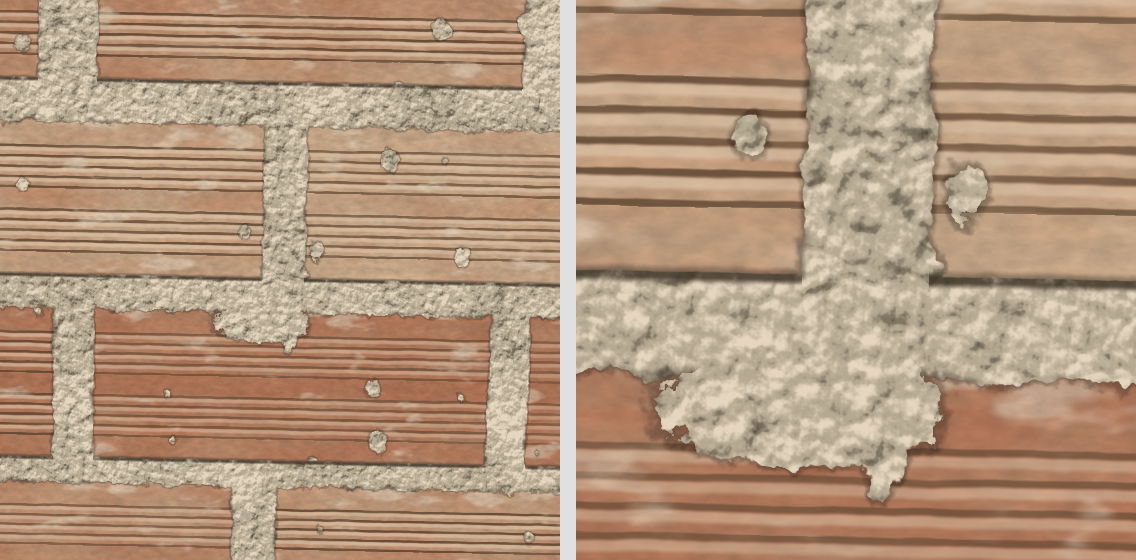
Left: the whole. Right: its middle third, enlarged.
Reproduce this texture procedurally as a Shadertoy shader.

```glsl
// Weathered wall of ribbed hollow clay bricks bedded in thick, crumbly mortar.

// Layout, in canvas units, measured downward from the top edge
const int ROWS = 4;
const float FIRST_BOTTOM = 0.147;                     // lower edge of the top row
const float TILT = 0.021;                             // slope of the courses
const float LEAN = 0.045;                             // lean of joints on the right
const vec4 JOINT_X = vec4(0.122, 0.509, 0.131, 0.452); // first joint of each row
const vec4 JOINT_HALF = vec4(0.053, 0.038, 0.036, 0.039);
const vec4 REDNESS = vec4(0.48, 0.10, 0.86, 0.42);    // clay tone of each row

// Ribs, as fractions of the brick height
const float RIB_START = 0.15, RIB_BAND = 0.27, RIB_REPEAT = 0.42, RIB_COUNT = 4.0;

// Colours
const vec3 CLAY_TAN = vec3(0.76, 0.64, 0.52);
const vec3 CLAY_RED = vec3(0.66, 0.44, 0.33);
const vec3 RIB_LIGHT = vec3(0.89, 0.80, 0.69);
const vec3 GROOVE = vec3(0.37, 0.27, 0.19);
const vec3 MORTAR = vec3(0.71, 0.66, 0.57);
const vec3 MORTAR_LIGHT = vec3(0.90, 0.84, 0.75);
const vec3 MORTAR_SHADE = vec3(0.50, 0.46, 0.39);
const vec3 CREVICE = vec3(0.25, 0.21, 0.16);

vec2 hash2(vec2 p) {
    vec3 a = fract(p.xyx * vec3(0.1031, 0.1030, 0.0973));
    a += dot(a, a.yzx + 33.33);
    return fract((a.xx + a.yz) * a.zy);
}

float corner(vec2 cell, vec2 offset) {
    return dot(hash2(cell) * 2.0 - 1.0, offset);
}

float gradientNoise(vec2 p) {
    vec2 i = floor(p), f = p - i, u = f * f * f * (f * (f * 6.0 - 15.0) + 10.0);
    vec2 e = vec2(0.0, 1.0);
    return 1.4 * mix(mix(corner(i, f), corner(i + e.yx, f - e.yx), u.x),
                     mix(corner(i + e.xy, f - e.xy), corner(i + e.yy, f - e.yy), u.x), u.y);
}

float fbm(vec2 p) {
    float sum = 0.0, amp = 0.6;
    for (int k = 0; k < 4; k++) {
        sum += amp * gradientNoise(p);
        p = mat2(1.6, 1.2, -1.2, 1.6) * p + 7.3;
        amp *= 0.55;
    }
    return sum;
}

// Rounded pebbles: height falls off from scattered cell centres
float lumps(vec2 p) {
    vec2 cell = floor(p);
    float nearest = 2.0;
    for (int y = -1; y <= 1; y++)
        for (int x = -1; x <= 1; x++) {
            vec2 c = cell + vec2(x, y);
            nearest = min(nearest, length(c + hash2(c) - p));
        }
    return 1.0 - nearest * nearest;
}

float mortarHeight(vec2 p) {
    vec2 warped = p + 0.009 * vec2(fbm(p * 38.0), fbm(p * 38.0 + 19.0));
    return 0.6 * lumps(warped * 48.0) + 0.33 * lumps(warped * 100.0) + 0.7 * fbm(p * 62.0);
}

vec3 mortarColor(vec2 p) {
    float h = mortarHeight(p);
    float lit = h - mortarHeight(p + vec2(-0.0015, -0.0035)); // light from above
    float tone = 0.8 * lit + 0.55 * (h - 0.5) + 0.35 * fbm(p * 6.0);
    vec3 col = mix(MORTAR, MORTAR_LIGHT, smoothstep(0.0, 0.5, tone));
    col = mix(col, MORTAR_SHADE, smoothstep(0.0, -0.32, tone));
    return mix(col, CREVICE, 0.85 * smoothstep(-0.28, -0.75, tone));
}

vec3 brickColor(vec2 p, float v, float topGap, vec2 id) {
    vec2 rnd = hash2(id + 11.0);
    float grain = fbm(p * vec2(50.0, 90.0));
    float streak = fbm(p * vec2(5.0, 45.0) + id * 5.0);
    float patches = fbm(p * vec2(6.0, 11.0) + id * 3.0);
    v += 0.008 * fbm(vec2(p.x * 14.0, id.x * 9.0 + floor(v * 14.0)));

    // Plain clay between two bands of ribs
    float middle = smoothstep(0.40, 0.43, v) * smoothstep(0.58, 0.55, v);
    float red = REDNESS[int(id.x)] + 0.18 * (rnd.x - 0.5) + 0.5 * patches + 0.3 * streak + 0.17 * middle;
    vec3 col = mix(CLAY_TAN, CLAY_RED, clamp(red, 0.0, 1.0)) * (1.0 + 0.13 * grain + 0.1 * streak);

    float band = mod(v - RIB_START, RIB_REPEAT) / RIB_BAND;
    float ribbed = step(RIB_START, v) * step(v, RIB_START + RIB_REPEAT + RIB_BAND * 1.07) * step(band, 1.07);
    float s = fract(band * RIB_COUNT);
    float wear = mix(0.6, 1.0, rnd.y) * clamp(0.95 + 0.45 * streak, 0.4, 1.0);
    float ridge = smoothstep(0.25, 0.42, s) * smoothstep(0.80, 0.58, s) * step(band, 1.0);
    float groove = smoothstep(0.0, 0.10, s) * smoothstep(0.36, 0.22, s);
    col = mix(col, RIB_LIGHT, 0.62 * ridge * ribbed * wear);
    col = mix(col, GROOVE, 0.92 * groove * ribbed * wear);

    // Pale mortar film, mostly near the upper edge
    float film = smoothstep(0.2, 0.5, fbm(p * vec2(9.0, 22.0) + 4.0) + 0.25 * smoothstep(0.04, 0.0, topGap));
    return mix(col, MORTAR_LIGHT * (0.94 + 0.15 * grain), 0.55 * film);
}

// Mortar crumbs stuck to the brick faces; negative inside a crumb
float crumbDistance(vec2 p) {
    vec2 g = p * 8.0, cell = floor(g), rnd = hash2(cell + 3.0);
    float radius = 0.13 * rnd.y * step(rnd.x, 0.34);
    vec2 d = (g - cell - 0.3 - 0.4 * hash2(cell + 41.0)) * vec2(1.0, 0.8);
    return radius > 0.03 ? (length(d) - radius) / 8.0 : 1.0;
}

void mainImage(out vec4 fragColor, in vec2 fragCoord) {
    vec2 p = fragCoord / iResolution.xy;
    p.y = 1.0 - p.y;
    float pixel = 1.0 / iResolution.y;
    float rough = fbm(p * 28.0) + 0.4 * fbm(p * 90.0);
    float t = p.y - TILT * (p.x - 0.5);

    // Find the brick whose face reaches furthest around this point
    float face = -1.0, v = 0.0, topGap = 0.0, under = 1.0;
    vec2 id = vec2(0.0);
    for (int i = 0; i < ROWS; i++) {
        float n = float(i);
        float bottom = FIRST_BOTTOM + 0.35 * n - 0.012 * n * (n - 1.0);
        float height = 0.28 - 0.008 * n, pitch = 0.87 - 0.047 * n;
        float above = t - bottom + height, below = bottom - t;
        float x = p.x + LEAN * p.x * (above - 0.5 * height) - JOINT_X[i];
        float column = floor(x / pitch), along = x - column * pitch;
        float side = min(along, pitch - along) - JOINT_HALF[i];
        float inside = min(min(above + 0.013 * rough, below + 0.002 * rough), side + 0.008 * rough);
        if (inside > face) {
            face = inside; v = above / height; topGap = above; id = vec2(n, column);
        }
        if (side > 0.0 && below < 0.003) under = min(under, abs(below + 0.002));
    }

    // Mortar spilling over the bricks: one drip, a smear and loose crumbs
    float along = clamp((p.y - 0.5) / 0.125, 0.0, 1.0);
    float drip = length(p - vec2(0.522 - 0.006 * along, 0.5 + 0.125 * along)) - mix(0.03, 0.009, along);
    float smear = (length((p - vec2(0.47, 0.575)) / vec2(0.085, 0.036)) - 1.0) * 0.036;
    float spill = min(min(drip, smear), crumbDistance(p)) + 0.011 * rough;
    float clay = min(face, spill);

    vec3 mortar = mortarColor(p);
    float gap = smoothstep(0.006, 0.001, under) * smoothstep(-0.5, 0.2, rough + 0.15);
    float edge = smoothstep(-0.007, 0.0, face) * smoothstep(-0.1, 0.5, fbm(p * 17.0 + 8.0));
    mortar = mix(mortar, CREVICE, 0.85 * max(gap, edge * step(0.0, spill)));
    vec3 brick = brickColor(p, v, topGap, id);
    brick *= 1.0 - 0.3 * smoothstep(0.005, 0.0, clay);
    fragColor = vec4(mix(mortar, brick, smoothstep(-pixel, pixel, clay)), 1.0);
}
```
